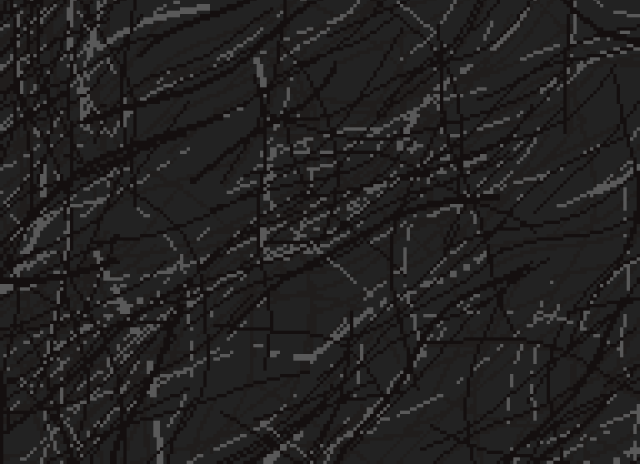
This texture is drawn by a WebGL 1 fragment shader. Its source:

```glsl
precision highp float;
// Chunky-pixel scribble: one-cell-wide bent strokes on a charcoal ground.
// Each stroke is an implicit curve, drawn dark, with a dashed grey and a faint
// brown parallel; cells are box-filtered so their borders stay smooth.
uniform vec2 u_resolution;

const float CELLS_ACROSS = 192.0;
const int STROKES = 135;
const vec3 GROUND = vec3(0.132, 0.133, 0.133);
const vec3 FAINT_BROWN = vec3(0.124, 0.113, 0.108);
const vec3 CHALK = vec3(0.35, 0.35, 0.35);
const vec3 INK = vec3(0.08, 0.06, 0.06);

float hash(vec2 p) {
  return fract(sin(dot(p, vec2(12.9898, 78.233))) * 43758.5453);
}

vec4 hash4(float n) {
  vec4 seed = n * vec4(12.9898, 78.233, 37.719, 53.137) + vec4(1.3, 4.1, 2.7, 0.6);
  return fract(sin(seed) * 43758.5453);
}

// Mostly rising diagonals, some uprights, a few in any direction.
float strokeAngle(float kind, float spread) {
  if (kind < 0.64) return 0.62 + 0.5 * (spread - 0.5);
  if (kind < 0.86) return 1.55 + 0.6 * (spread - 0.5);
  return 3.1416 * spread;
}

// 1 where the curve f = 0 passes through the cell; reach is half its thickness.
float trace(float f, float reach, float along, float halfLength) {
  return step(abs(f), reach) * step(abs(along), halfLength);
}

vec3 cellColor(vec2 cell, vec2 grid) {
  float ink = 0.0;
  float chalk = 0.0;
  float faint = 0.0;
  for (int i = 0; i < STROKES; i++) {
    float id = float(i) + 1.0;
    vec4 place = hash4(id);
    vec4 shape = hash4(id + 301.0);

    // Local frame: x runs along the stroke, y across it.
    float angle = strokeAngle(place.w, place.z);
    vec2 dir = vec2(cos(angle), sin(angle));
    vec2 normal = vec2(-dir.y, dir.x);
    vec2 d = cell - (place.xy * 1.2 - 0.1) * grid;
    float x = dot(d, dir);
    float halfLength = mix(24.0, 57.0, shape.x);
    if (abs(x) > 1.2 * halfLength) continue;

    // Bent, wobbling centre line and the gradient of its implicit form.
    float bend = (shape.y - 0.5) * mix(0.011, 0.028, step(0.64, place.w));
    float wobble = mix(0.6, 2.6, shape.z);
    float phase = 0.11 * x + 6.2832 * shape.w;
    float f = dot(d, normal) - bend * x * x - wobble * sin(phase);
    float slope = 2.0 * bend * x + 0.11 * wobble * cos(phase);
    vec2 gradient = abs(normal - slope * dir);
    float reach = 0.5 * max(gradient.x, gradient.y);

    vec4 extra = hash4(id + 707.0);
    float thick = 1.0 + step(0.9, extra.w);
    ink = max(ink, trace(f, reach * thick, x, halfLength));

    // Parallel strokes: broken grey dashes and a wide brown shadow.
    float slide = (extra.z - 0.5) * halfLength;
    float dash = step(0.31, hash(vec2(floor(x * 0.45), id)));
    float chalkThick = 1.0 + step(extra.w, 0.14);
    float chalkF = f - (extra.x - 0.5) * 26.0;
    chalk = max(chalk, dash * trace(chalkF, reach * chalkThick, x - slide, 0.65 * halfLength));
    float faintF = f - (extra.y - 0.5) * 30.0;
    faint = max(faint, trace(faintF, reach * 1.4, x, halfLength));
  }
  vec3 color = mix(GROUND, FAINT_BROWN, faint);
  color = mix(color, CHALK, chalk);
  return mix(color, INK, ink);
}

void main() {
  float pixel = CELLS_ACROSS / u_resolution.x;
  vec2 grid = u_resolution * pixel;
  vec2 q = gl_FragCoord.xy * pixel;

  // Share of this pixel that falls in the next cell on each axis.
  vec2 first = floor(q - 0.5 * pixel + 0.001);
  vec2 share = clamp((q + 0.5 * pixel - first - 1.0) / pixel, 0.0, 1.0);

  vec3 color = vec3(0.0);
  for (int k = 0; k < 4; k++) {
    vec2 corner = vec2(mod(float(k), 2.0), floor(float(k) * 0.5));
    vec2 part = mix(1.0 - share, share, corner);
    float weight = part.x * part.y;
    if (weight > 0.004) color += weight * cellColor(first + corner + 0.5, grid);
  }
  gl_FragColor = vec4(color, 1.0);
}
```
